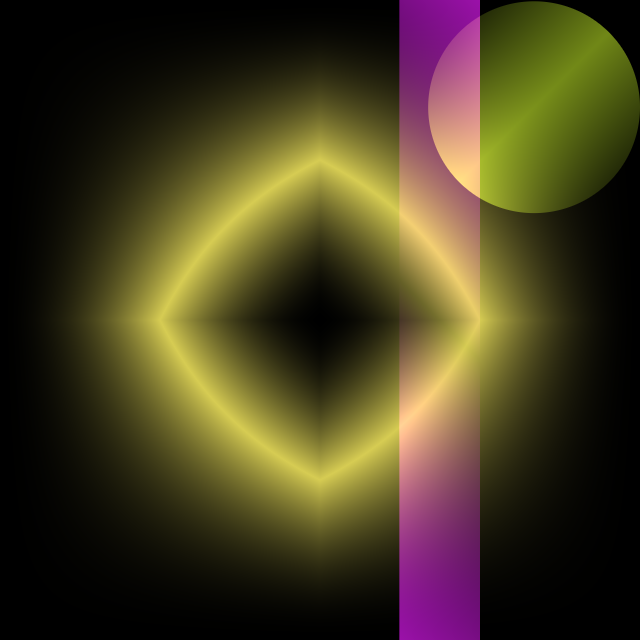
A WebGL 1 fragment shader for this background:

```glsl
precision highp float;
uniform vec2 u_resolution;

#define GLOW_COLOR vec3(0.84, 0.80, 0.325)
#define BAND_COLOR vec3(1.08, 0.12, 1.18)
#define DISC_COLOR vec3(0.44, 0.53, 0.09)
#define GLOW_POWER 2.0
#define BAND_CENTER vec2(0.687, 0.5)
#define BAND_HALF_WIDTH 0.063
#define DISC_CENTER vec2(0.8345, 0.8325)
#define DISC_RADIUS 0.1655
#define DISC_FALLOFF 3.0

// Coverage of a shape from its signed distance, softened over one pixel
float coverage(float dist, float pixel) {
    return clamp(0.5 - dist / pixel, 0.0, 1.0);
}

// Curved diamond ridge: product of two tents, folded at its half height
float diamondGlow(vec2 uv) {
    vec2 tent = 1.0 - abs(2.0 * uv - 1.0);
    float height = tent.x * tent.y;
    float ridge = 1.0 - abs(2.0 * height - 1.0);
    return pow(max(ridge, 0.0), GLOW_POWER);
}

// Vertical band, dark along one diagonal through its center
float band(vec2 uv, float pixel) {
    vec2 local = uv - BAND_CENTER;
    float mask = coverage(abs(local.x) - BAND_HALF_WIDTH, pixel);
    return mask * abs(local.x + local.y);
}

// Disc, bright along the other diagonal
float disc(vec2 uv, float pixel) {
    vec2 local = uv - DISC_CENTER;
    float mask = coverage(length(local) - DISC_RADIUS, pixel);
    return mask * max(1.0 - DISC_FALLOFF * abs(local.x - local.y), 0.0);
}

void main() {
    vec2 uv = gl_FragCoord.xy / u_resolution;
    float pixel = 1.0 / min(u_resolution.x, u_resolution.y);

    // Layers add up as light
    vec3 color = GLOW_COLOR * diamondGlow(uv);
    color += BAND_COLOR * band(uv, pixel);
    color += DISC_COLOR * disc(uv, pixel);

    gl_FragColor = vec4(min(color, 1.0), 1.0);
}
```
